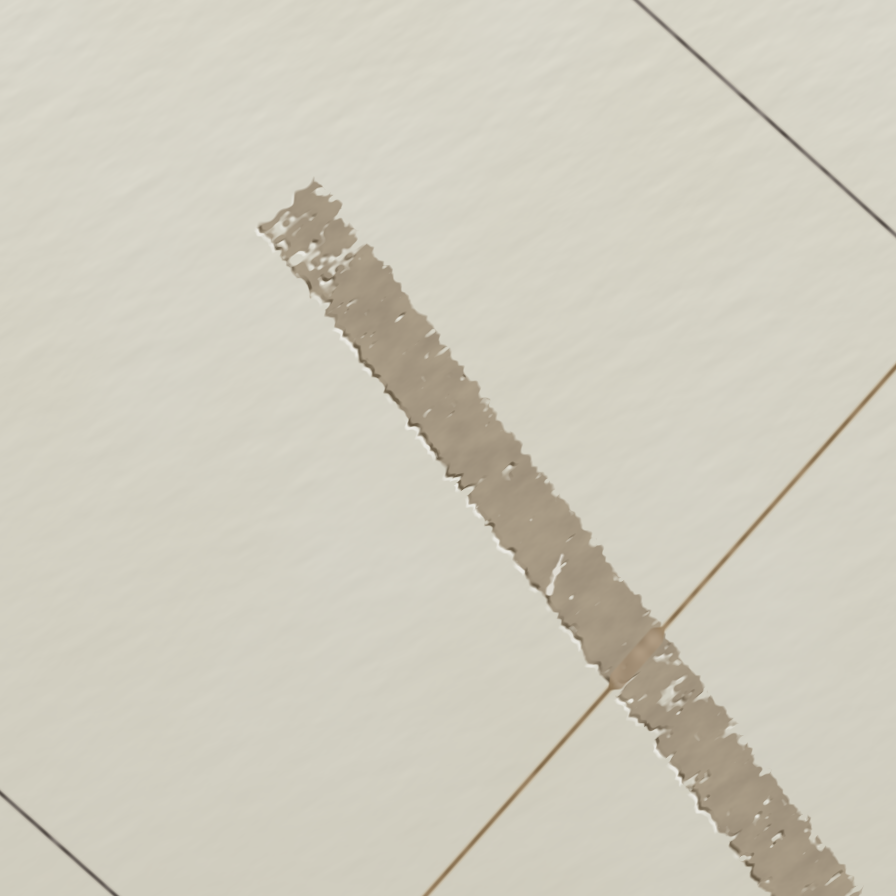
A WebGL 1 fragment shader for this texture:

```glsl
precision highp float;

uniform vec2 u_resolution;

float hash(vec2 p) {
  return fract(sin(dot(p, vec2(127.1, 311.7))) * 43758.55);
}

float noise(vec2 p) {
  vec2 i = floor(p);
  vec2 f = fract(p);
  f = f * f * (3.0 - 2.0 * f);
  return mix(mix(hash(i), hash(i + vec2(1.0, 0.0)), f.x),
             mix(hash(i + vec2(0.0, 1.0)), hash(i + 1.0), f.x), f.y);
}

float fbm(vec2 p) {
  float sum = 0.0;
  float amp = 0.5;
  for (int i = 0; i < 4; i++) {
    sum += amp * noise(p);
    p = p * 2.03 + 17.3;
    amp *= 0.5;
  }
  return sum / 0.9375;
}

float segment(vec2 p, vec2 a, vec2 b) {
  vec2 ab = b - a;
  return length(p - a - ab * clamp(dot(p - a, ab) / dot(ab, ab), 0.0, 1.0));
}

float stroke(float dist, float halfWidth) {
  return 1.0 - smoothstep(halfWidth - 0.0017, halfWidth + 0.0017, dist);
}

// x runs down the stripe from its worn end, y runs across it
vec2 stripeSpace(vec2 p) {
  p -= vec2(0.324, 0.772);
  return vec2(dot(p, vec2(0.606, -0.795)), dot(p, vec2(0.795, 0.606)));
}

float wearAt(float s) {
  return 1.0 - smoothstep(0.06, 0.24, s)
    + 0.65 * exp(-pow((s - 0.69) / 0.06, 2.0))
    + 0.55 * exp(-pow((s - 0.88) / 0.06, 2.0));
}

// Paint coverage with ragged borders and flaked holes
float paint(vec2 p) {
  vec2 q = stripeSpace(p);
  float ragged = 0.6 * noise(q * vec2(130.0, 40.0))
               + 0.4 * noise(q * vec2(230.0, 90.0) + 5.0) - 0.5;
  float border = 0.0415 - abs(q.y) + ragged * 0.013;
  border = min(border, q.x + 0.002 + (noise(q.yx * 75.0 + 9.0) - 0.5) * 0.014);
  float flake = 0.6 * noise(q * vec2(115.0, 50.0) + 31.0)
              + 0.4 * noise(q * vec2(210.0, 120.0));
  float limit = 0.86 - 0.19 * wearAt(q.x)
              - 0.12 * smoothstep(0.020, 0.042, abs(q.y));
  float shape = min(border, (limit - flake) * 0.022);
  return smoothstep(-0.0021, 0.0021, shape);
}

void main() {
  vec2 uv = gl_FragCoord.xy / u_resolution;

  // Plaster ground with slanted brush grain
  vec2 grain = vec2(dot(uv, vec2(0.85, 0.53)), dot(uv, vec2(-0.53, 0.85)));
  vec3 color = mix(vec3(0.815, 0.803, 0.750), vec3(0.846, 0.836, 0.787), uv.y);
  float relief = fbm(grain * vec2(20.0, 52.0))
               - fbm(grain * vec2(20.0, 52.0) + vec2(0.05, 0.3));
  color += relief * 0.045 * (0.5 + 0.7 * uv.y);
  color += (fbm(uv * 5.0) - 0.5) * vec3(0.012, 0.016, 0.030);

  // Broken lit and shaded rims of the paint film
  vec2 q = stripeSpace(uv);
  vec2 light = vec2(0.0030, 0.0036);
  float cover = paint(uv);
  float lit = clamp(paint(uv + light) - cover, 0.0, 1.0);
  float shade = clamp(cover - paint(uv - light), 0.0, 1.0);
  float litBreaks = smoothstep(0.40, 0.75, noise(q * vec2(75.0, 40.0) + 4.0));
  float darkBreaks = smoothstep(0.35, 0.80, noise(q * vec2(105.0, 50.0) + 23.0));
  float inside = 1.0 - smoothstep(0.032, 0.040, abs(q.y));
  color = mix(color, vec3(0.92, 0.915, 0.89),
              lit * max(litBreaks, 0.5 * inside));

  // Stripe
  vec3 film = mix(vec3(0.595, 0.543, 0.467), vec3(0.690, 0.638, 0.550),
                  fbm(q * vec2(60.0, 28.0)));
  film -= shade * (0.02 + 0.20 * darkBreaks);
  color = mix(color, film, cover);

  // Bright scratch
  float scratch = segment(uv, vec2(0.613, 0.338), vec2(0.627, 0.380));
  color = mix(color, vec3(0.90, 0.89, 0.86),
              0.9 * stroke(scratch + 0.004 * (noise(uv * 160.0) - 0.5), 0.0028));

  // Dark seams
  float seam = min(segment(uv, vec2(0.692, 1.016), vec2(1.018, 0.721)),
                   segment(uv, vec2(-0.020, 0.133), vec2(0.150, -0.018)));
  color = mix(color, vec3(0.70, 0.67, 0.61), 0.4 * stroke(seam, 0.0040));
  color = mix(color, vec3(0.25, 0.22, 0.20) + 0.26 * noise(uv * 80.0),
              0.88 * stroke(seam, 0.0019));

  // Brown seam crossing the stripe
  float thread = segment(uv, vec2(0.457, -0.020), vec2(1.018, 0.611));
  float onStripe = 1.0 - smoothstep(0.032, 0.046, abs(q.y));
  vec3 brown = mix(vec3(0.54, 0.44, 0.31), vec3(0.645, 0.565, 0.465), onStripe);
  color = mix(color, vec3(0.76, 0.69, 0.57),
              0.5 * stroke(thread, 0.0042) * (1.0 - onStripe));
  color = mix(color, brown + 0.14 * (noise(uv * 70.0) - 0.5),
              0.88 * stroke(thread, mix(0.0021, 0.010, onStripe)));

  gl_FragColor = vec4(color, 1.0);
}
```
